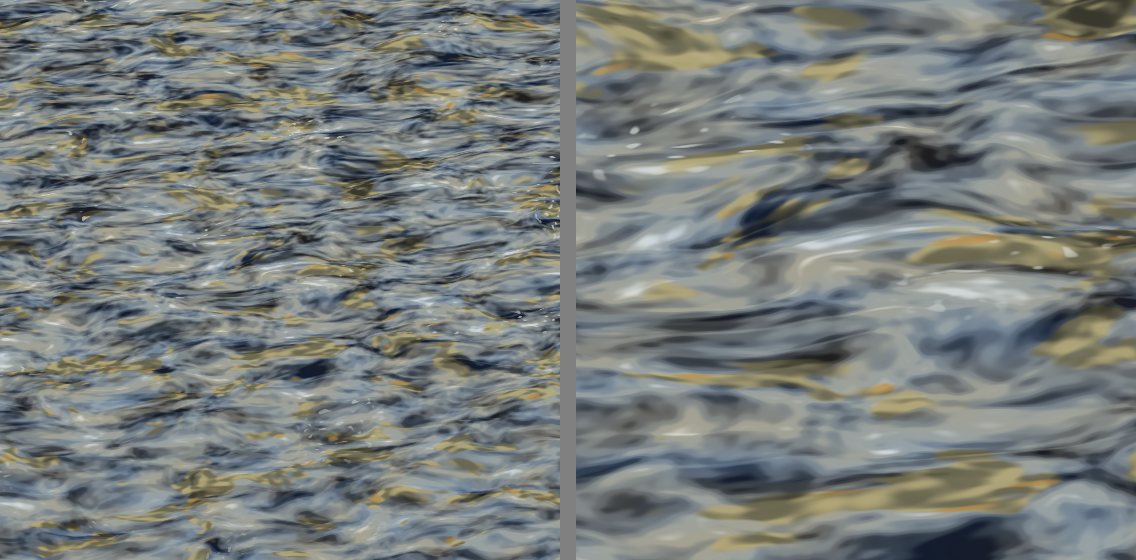
Left: the whole. Right: its middle third, enlarged.
This texture is drawn by a WebGL 2 fragment shader. Its source:

```glsl
#version 300 es
precision highp float;
// Rippled shallow water with grey-blue reflections over a yellow stony bed.

uniform vec2 u_resolution;
out vec4 fragColor;

const vec3 ABYSS = vec3(0.09, 0.11, 0.16);
const vec3 SHADOW = vec3(0.22, 0.25, 0.28);
const vec3 SLATE = vec3(0.38, 0.41, 0.44);
const vec3 WATER = vec3(0.49, 0.53, 0.55);
const vec3 SHEEN = vec3(0.61, 0.63, 0.61);
const vec3 GLINT = vec3(0.82, 0.84, 0.83);
const vec3 OLIVE = vec3(0.42, 0.40, 0.29);
const vec3 SAND = vec3(0.70, 0.65, 0.45);
const vec3 AMBER = vec3(0.74, 0.53, 0.24);

float hash(vec2 cell) {
    return fract(sin(dot(cell, vec2(127.1, 311.7))) * 43758.5453);
}

float cornerSlope(vec2 cell, vec2 corner, vec2 f) {
    float angle = 6.28318 * hash(cell + corner);
    return dot(vec2(cos(angle), sin(angle)), f - corner);
}

// Gradient noise scaled to roughly unit deviation
float noise(vec2 p) {
    vec2 cell = floor(p);
    vec2 f = fract(p);
    vec2 s = f * f * (3.0 - 2.0 * f);
    float low = mix(cornerSlope(cell, vec2(0, 0), f), cornerSlope(cell, vec2(1, 0), f), s.x);
    float high = mix(cornerSlope(cell, vec2(0, 1), f), cornerSlope(cell, vec2(1, 1), f), s.x);
    return mix(low, high, s.y) / 0.21;
}

// Perspective, slight tilt and two scales of bending
vec2 bendSurface(vec2 p) {
    vec2 q = vec2(p.x, p.y * (0.75 + 0.25 * p.y) - 0.06 * p.x);
    q.y += 0.0045 * noise(q * vec2(5.0, 13.0) + 3.7);
    q.x += 0.012 * noise(q * vec2(7.0, 22.0) + 41.3);
    q.y += 0.0018 * noise(q * vec2(17.0, 46.0) + 19.1);
    return q;
}

// Thin bright crest lines along the zero level of the noise
float crest(vec2 p, float sharpness) {
    float n = noise(p);
    return exp(-n * n * sharpness);
}

vec3 waterRamp(float tone) {
    vec3 color = mix(ABYSS, SHADOW, smoothstep(-2.7, -1.65, tone));
    color = mix(color, SLATE, smoothstep(-1.65, -0.75, tone));
    color = mix(color, WATER, smoothstep(-0.75, 0.15, tone));
    color = mix(color, SHEEN, smoothstep(0.15, 1.15, tone));
    return mix(color, GLINT, smoothstep(1.5, 3.1, tone));
}

void main() {
    vec2 p = gl_FragCoord.xy / u_resolution.y;
    vec2 q = bendSurface(p);
    float focus = mix(0.45, 1.0, smoothstep(0.05, 0.55, p.y));

    // Layered ripples, finest ones fading in the soft foreground
    float swell = noise(q * vec2(8.0, 34.0) + 7.3);
    float ripple = noise(q * vec2(17.0, 78.0) + 23.9);
    float fine = noise(q * vec2(34.0, 145.0) + 51.7);
    float grain = noise(q * vec2(75.0, 210.0) + 88.1);
    float tone = 0.52 * swell + 0.58 * ripple + focus * (0.46 * fine + 0.26 * grain);
    tone += 0.75 * focus * crest(q * vec2(9.0, 52.0) + 63.2, 16.0);
    tone += 0.3 * (0.5 - p.y);

    // Dark lens-shaped hollows
    float hollow = noise(q * vec2(11.0, 42.0) + 31.4) + 0.22 * ripple;
    tone -= 1.5 * smoothstep(1.2, 2.0, hollow);

    // Cool and warm drift over the reflections
    float drift = noise(q * vec2(12.0, 48.0) + 71.9);
    vec3 color = waterRamp(tone);
    color += 0.016 * drift * vec3(-1.0, -0.1, 1.3);

    // Stones showing through, often just below the hollows
    vec2 below = q + vec2(0.012, 0.012);
    float bed = 0.6 * noise(below * vec2(11.0, 42.0) + 31.4);
    bed += 0.6 * noise(q * vec2(6.0, 21.0) + 14.6) + 0.4 * noise(q * vec2(29.0, 98.0) + 5.2);
    float stone = smoothstep(0.75, 1.4, bed + 0.12 * grain * focus);
    float speckle = noise(q * vec2(48.0, 150.0) + 96.4);
    float lit = smoothstep(-0.7, 1.3, 0.6 * tone + 0.65 * speckle);
    vec3 stoneColor = mix(OLIVE, SAND, lit) * mix(0.6, 1.0, smoothstep(-2.2, -0.8, tone));
    float ember = smoothstep(1.5, 2.2, noise(q * vec2(26.0, 85.0) + 37.8));
    stoneColor = mix(stoneColor, AMBER, 0.7 * ember);
    color = mix(color, stoneColor, 0.85 * stone);

    // Clustered sparkles
    float cluster = smoothstep(0.9, 2.0, noise(q * vec2(5.0, 13.0) + 82.5));
    float sparkle = smoothstep(1.3, 2.2, noise(q * vec2(80.0, 170.0) + 12.8));
    color = mix(color, GLINT, 0.75 * cluster * sparkle * focus);

    fragColor = vec4(clamp(color, 0.0, 1.0), 1.0);
}
```
